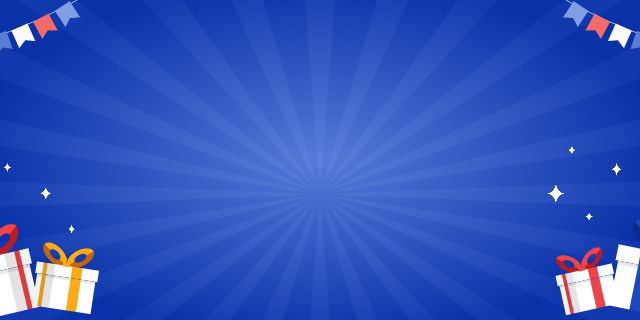
Give the GLSL for this background, as a Shadertoy shader.

```glsl
// Coverage of a shape from its signed distance, on a canvas 100 units high
float fill(float d) {
    return clamp(0.5 - d * iResolution.y / 100.0, 0.0, 1.0);
}

vec2 turn(vec2 p, float angle) {
    float c = cos(angle), s = sin(angle);
    return vec2(c * p.x + s * p.y, c * p.y - s * p.x);
}

float box(vec2 p, vec2 halfSize) {
    vec2 d = abs(p) - halfSize;
    return length(max(d, 0.0)) + min(max(d.x, d.y), 0.0);
}

vec3 background(vec2 p) {
    float glow = max(0.0, 1.0 - length((p - vec2(100, 50)) * vec2(1.0, 1.9)) / 108.0);
    vec3 col = mix(vec3(0.035, 0.195, 0.66), vec3(0.34, 0.48, 0.85), glow);

    // Rays, spread wider along the horizontal
    vec2 q = p - vec2(100, 39.3);
    float r = length(q);
    float turns = atan(1.4 * q.y, q.x) * 24.0 / 6.28318;
    float ray = fill((abs(fract(turns + 0.5) - 0.5) - 0.21) * r * 0.26);
    ray *= smoothstep(0.0, 9.0, r) * (0.06 + 0.07 * glow);
    return mix(col, vec3(0.55, 0.67, 0.95), ray);
}

vec3 bunting(vec3 col, vec2 p) {
    p.x = p.x < 100.0 ? p.x : 201.0 - p.x;
    float cord = abs(p.y - 89.0 - 0.36 * p.x - 0.004 * p.x * p.x) - 0.1;
    col = mix(col, vec3(0.9, 0.93, 1.0), fill(cord));
    vec3 cloth[4] = vec3[4](vec3(0.51, 0.62, 0.89), vec3(0.95, 0.42, 0.42),
                            vec3(0.98), vec3(0.36, 0.49, 0.83));
    for (int i = 0; i < 4; i++) {
        float k = float(i);
        vec2 q = turn(p - vec2(21.1 - 6.9 * k, 95.6 - 4.2 * k + 0.4 * k * k), 0.58 - 0.08 * k);
        float notch = 1.5 * (1.0 - abs(q.x) / 2.75) - 3.0 - q.y;
        float flag = max(max(abs(q.x) - 2.75, q.y - 3.0), notch);
        col = mix(col, cloth[i], fill(flag));
    }
    return col;
}

vec3 sparkles(vec3 col, vec2 p) {
    // Centre and radius
    vec3 stars[7] = vec3[7](vec3(2.3, 47.7, 1.6), vec3(14.3, 39.6, 2.3), vec3(22.4, 28.4, 1.6),
                            vec3(178.7, 53.1, 1.6), vec3(192.7, 47.1, 2.2),
                            vec3(173.7, 39.5, 3.4), vec3(184.1, 32.3, 1.6));
    for (int i = 0; i < 7; i++) {
        vec2 q = pow(abs(p - stars[i].xy) * vec2(1.25, 1.0), vec2(0.6));
        col = mix(col, vec3(1), fill(pow(q.x + q.y, 1.0 / 0.6) - stars[i].z));
    }
    return col;
}

// A negative side flips the box left to right
vec3 gift(vec3 col, vec2 p, vec2 pos, float tilt, float size, float side, vec3 ribbon, vec3 shade) {
    p = turn(p - pos, tilt) / size;
    p.x *= side;

    // Bow loops, darker on their undersides
    vec2 loopPos = turn(vec2(abs(p.x + 0.5), p.y) - vec2(4.0, 6.6), 0.64);
    float loopDist = (length(loopPos / vec2(4.6, 2.5)) - 1.0) * 2.7;
    float band = abs(loopDist + 0.75) - 0.75;
    vec3 bow = mix(shade, ribbon, smoothstep(-0.3, 0.1, loopPos.y));
    col = mix(col, bow, fill(band * size));

    // Paper, with the narrow side face and the shadow of the lid
    vec3 paper = mix(vec3(1), vec3(0.89), fill((abs(p.x + 5.5) - 1.5) * size));
    paper = mix(paper, vec3(0.95), fill((p.x + 7.0) * size));
    float lidShadow = fill((abs(p.y + 0.4) - 0.4) * size);
    paper *= 1.0 - 0.1 * lidShadow;

    // Ribbons around the box
    vec3 wrap = mix(paper, ribbon, fill((abs(p.x - 3.0) - 1.6) * size));
    wrap = mix(wrap, mix(ribbon, shade, 0.3), fill((abs(p.x + 7.0) - 0.6) * size));

    float body = box(p + vec2(0.0, 5.1), vec2(9.2, 5.1));
    float lid = box(p - vec2(0.0, 1.8), vec2(9.8, 1.8));
    col = mix(col, wrap, fill(min(body, lid) * size));
    return mix(col, ribbon, fill(box(p - vec2(-0.5, 3.9), vec2(1.1, 0.6)) * size));
}

void mainImage(out vec4 fragColor, in vec2 fragCoord) {
    vec2 p = fragCoord / iResolution.y * 100.0;
    vec3 red = vec3(0.93, 0.27, 0.29), darkRed = vec3(0.73, 0.11, 0.13);
    vec3 gold = vec3(0.98, 0.67, 0.09), darkGold = vec3(0.76, 0.40, 0.05);
    vec3 blue = vec3(0.10, 0.29, 0.72), darkBlue = vec3(0.04, 0.17, 0.55);

    vec3 col = background(p);
    col = bunting(col, p);
    col = sparkles(col, p);
    col = gift(col, p, vec2(-2.9, 14.7), 0.23, 1.35, -1.0, red, darkRed);
    col = gift(col, p, vec2(20.7, 13.3), -0.15, 1.0, 1.0, gold, darkGold);
    col = gift(col, p, vec2(205.8, 16.0), -0.2, 1.4, -1.0, blue, darkBlue);
    col = gift(col, p, vec2(183.1, 12.5), 0.22, 0.92, 1.0, red, darkRed);
    fragColor = vec4(col, 1.0);
}
```
